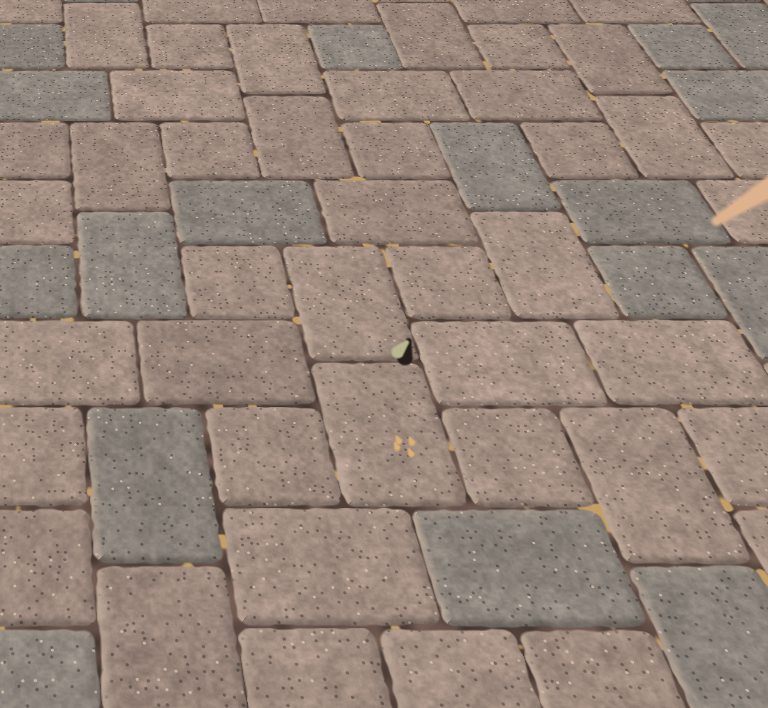
Write a Shadertoy shader that draws this texture.

```glsl
// Weathered brick paving seen in perspective: a 4x4 weave of square pavers and
// 1.5-unit bricks laid both ways. The canvas is projected onto the ground plane,
// each point finds its paver, and noise adds tint, grain, chips and debris.

const vec3 BROWN = vec3(0.605, 0.525, 0.482);
const vec3 TAN   = vec3(0.665, 0.580, 0.530);
const vec3 GREY  = vec3(0.535, 0.515, 0.485);
const vec3 EDGE  = vec3(0.770, 0.690, 0.620);
const vec3 JOINT = vec3(0.360, 0.285, 0.255);
const vec3 STRAW = vec3(0.860, 0.690, 0.440);

const float HORIZON = 1.13;      // height of the horizon above the canvas top
const float COLUMN_SCALE = 0.0972;

float hash(vec2 p) {
    return fract(sin(dot(p, vec2(127.1, 311.7))) * 43758.5);
}

float noise(vec2 p) {
    vec2 i = floor(p), f = fract(p);
    f = f * f * (3.0 - 2.0 * f);
    return mix(mix(hash(i), hash(i + vec2(1, 0)), f.x),
               mix(hash(i + vec2(0, 1)), hash(i + vec2(1, 1)), f.x), f.y);
}

float fbm(vec2 p) {
    float sum = 0.0, gain = 0.5;
    for (int i = 0; i < 4; i++) {
        sum += gain * noise(p);
        p = p * 2.1 + 17.3;
        gain *= 0.5;
    }
    return sum / 0.9375;
}

float roundBox(vec2 p, vec2 halfSize, float radius) {
    vec2 q = abs(p) - halfSize + radius;
    return length(max(q, 0.0)) + min(max(q.x, q.y), 0.0) - radius;
}

float capsule(vec2 p, vec2 a, vec2 b, float radius) {
    vec2 ab = b - a;
    float t = clamp(dot(p - a, ab) / dot(ab, ab), 0.0, 1.0);
    return length(p - a - ab * t) - radius * mix(0.4, 1.0, t);
}

// Ground position: x counts columns, y counts rows towards the viewer
vec2 project(vec2 p) {
    float depth = p.y + HORIZON;
    return vec2(((p.x - 0.0246) / depth - 0.056) / COLUMN_SCALE, 16.915 - 22.014 / depth);
}

// Paver under a ground point: xy = offset from its centre, zw = half size
vec4 paver(vec2 w) {
    vec2 cell = mod(floor(w), 4.0);
    vec2 run = mod(w - cell.yx, 4.0);
    vec2 local = fract(w) - 0.5, halfSize = vec2(0.5);
    if (mod(cell.x, 2.0) < 0.5 && run.y < 3.0) {          // upright pair
        local.y = mod(run.y, 1.5) - 0.75;
        halfSize.y = 0.75;
    } else if (mod(cell.y, 2.0) > 0.5 && run.x < 3.0) {   // flat pair
        local.x = mod(run.x, 1.5) - 0.75;
        halfSize.x = 0.75;
    }
    return vec4(local, halfSize);
}

// Round specks, one per cell, present with the given chance
float specks(vec2 p, float chance, float radius) {
    vec2 cell = floor(p);
    vec2 centre = 0.3 + 0.4 * vec2(hash(cell + 3.1), hash(cell + 7.7));
    float d = length(fract(p) - centre);
    return step(hash(cell), chance) * smoothstep(radius, radius * 0.4, d);
}

vec3 paverColor(vec2 w, vec2 id) {
    vec3 tint = mix(BROWN, TAN, hash(id + 5.0) * 0.75);
    tint = mix(tint, GREY, step(0.76, hash(id + 11.0)) * 0.85);
    tint *= 0.97 + 0.06 * hash(id + 23.0);
    tint *= 1.0 + 0.22 * (fbm(w * 5.0 + id) - 0.5);       // stains
    tint *= 1.0 + 0.28 * (fbm(w * 24.0) - 0.5);           // grain
    tint *= 1.0 - 0.30 * specks(w * 17.0, 0.22, 0.28);    // pits
    return mix(tint, EDGE * 1.1, 0.8 * specks(w * 14.0 + 40.0, 0.07, 0.22));
}

void mainImage(out vec4 fragColor, in vec2 fragCoord) {
    vec2 p = fragCoord / iResolution.y;
    p.y = 1.0 - p.y;
    float blur = max(0.0022, 1.0 / iResolution.y);
    float soft = blur / (COLUMN_SCALE * (p.y + HORIZON));

    // Slightly uneven outline and placement of each paver
    vec2 w = project(p);
    vec4 b = paver(w);
    vec2 id = floor((w - b.xy) * 4.0 + 0.5);
    vec2 local = b.xy + 0.022 * (vec2(hash(id), hash(id + 2.0)) - 0.5);
    float d = roundBox(local, b.zw - 0.014, 0.085) + 0.022 * (noise(w * 13.0) - 0.5);

    // Worn bevel: pale on the left and far sides, dark on the near side
    vec2 edge = abs(local) - b.zw;
    vec2 side = sign(local) * (edge.x > edge.y ? vec2(1, 0) : vec2(0, 1));
    float bevel = smoothstep(-0.085, -0.01, d);
    float lit = max(-side.x, 0.0) * 0.75 + max(-side.y, 0.0) * 0.25;
    float dim = max(side.y, 0.0) * 0.22 + max(side.x, 0.0) * 0.10;
    vec3 color = mix(paverColor(w, id), EDGE, bevel * lit * (0.5 + 0.5 * noise(w * 8.0)));
    color *= 1.0 - dim * bevel;

    // Sandy joints with scattered straw-coloured litter
    vec3 joint = JOINT * (0.7 + 0.6 * noise(w * 9.0));
    joint = mix(joint, STRAW * 0.9, smoothstep(0.80, 0.90, noise(w * 7.0 + 31.0)));
    color = mix(color, joint, smoothstep(-soft, soft, d));

    // Open gap with a pebble, and a few flakes below it
    float gap = capsule(p, vec2(0.577, 0.482), vec2(0.572, 0.505), 0.011);
    color = mix(color, JOINT * 0.4, smoothstep(blur, -blur, gap));
    float pebble = capsule(p, vec2(0.574, 0.484), vec2(0.562, 0.497), 0.009);
    color = mix(color, vec3(0.72, 0.71, 0.56), smoothstep(blur, -blur, pebble));
    for (float i = 0.0; i < 4.0; i++) {
        vec2 at = vec2(0.548, 0.615) + 0.036 * vec2(hash(vec2(i, 4.0)), hash(vec2(i, 9.0)));
        float flake = capsule(p, at, at + vec2(0.003, 0.006), 0.0045);
        color = mix(color, STRAW, smoothstep(blur, -blur, flake));
    }

    // Dry blade lying at the right border
    float blade = capsule(p, vec2(1.012, 0.312), vec2(1.11, 0.250), 0.017);
    color = mix(color, vec3(0.87, 0.70, 0.56), smoothstep(blur * 2.0, -blur * 2.0, blade));

    fragColor = vec4(color, 1.0);
}
```
